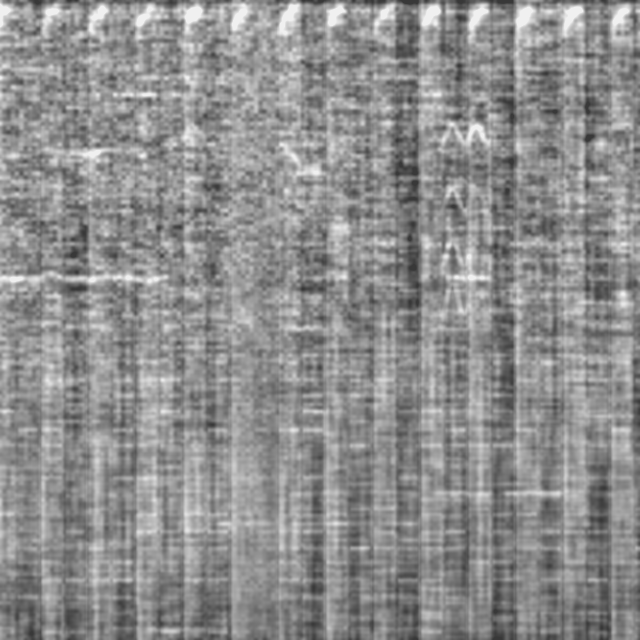
Reproduce this texture procedurally as a Shadertoy shader.

```glsl
// Draws a grey sound spectrogram: beat columns, tonal lines, wavering voices and grain.

const float BASE_GREY = 0.50;
const float BEAT = 0.0742;          // width of one beat
const float FIRST_BEAT = 0.0625;    // left edge of the first whole beat
const float GRAIN_CONTRAST = 0.25;
const float STREAK_CONTRAST = 0.25;
const float COLUMN_CONTRAST = 0.21;
const float NOTE_BRIGHTNESS = 0.27;
const float FINE_BRIGHTNESS = 0.15;
const float HOOK_BRIGHTNESS = 0.36;
const float VOICE_BRIGHTNESS = 0.27;
const float VOICE_WIDTH = 0.0068;
const float WAVER_PERIOD = 0.0375;
const float TAU = 6.2831853;

float hash(vec2 p) {
    vec3 q = fract(p.xyx * vec3(0.1031, 0.1030, 0.0973));
    q += dot(q, q.yzx + 33.33);
    return fract((q.x + q.y) * q.z);
}

float valueNoise(vec2 p) {
    vec2 i = floor(p), f = fract(p);
    f = f * f * (3.0 - 2.0 * f);
    return mix(mix(hash(i), hash(i + vec2(1, 0)), f.x),
               mix(hash(i + vec2(0, 1)), hash(i + vec2(1, 1)), f.x), f.y);
}

// Noise centred on zero
float ripple(vec2 p) {
    return valueNoise(p + 17.0) - 0.5;
}

float stroke(float d, float width) {
    return exp(-d * d / (width * width));
}

// Soft window that is 1 between a and b
float span(float a, float b, float x) {
    return smoothstep(a - 0.005, a + 0.005, x) * (1.0 - smoothstep(b - 0.005, b + 0.005, x));
}

// Horizontal notes in uneven rows; each row has a pitch strength, each slot a level
float notes(float slot, float depth, float rows, float width, float sparsity) {
    float s = depth * rows, row = floor(s);
    float centre = 0.35 + 0.3 * hash(vec2(row, rows));
    float pitch = 0.4 + 0.6 * hash(vec2(row, rows + 9.0));
    float level = pow(hash(vec2(floor(slot) + 50.0, row + rows)), sparsity);
    float f = fract(slot);
    float gate = smoothstep(0.0, 0.15, f) * (1.0 - smoothstep(0.83, 1.0, f));
    return stroke((fract(s) - centre) / rows, width) * level * pitch * gate;
}

// Bright arc rising from each beat at the top edge
float hook(float dx, float depth) {
    vec2 q = vec2((dx - 0.034) / 0.030, (depth - 0.056) / 0.046);
    float arc = stroke(length(q) - 0.95, 0.19);
    float body = 0.3 * stroke(length(q) - 0.65, 0.3);
    return (arc + body) * (1.0 - smoothstep(-0.5, 0.1, q.x)) * (1.0 - smoothstep(-0.6, 0.3, q.y));
}

float voices(float x, float depth) {
    float sum = 0.0;
    // Wavering harmonics
    for (int i = 0; i < 4; i++) {
        float n = float(i);
        float swing = 0.013 + 0.004 * n;
        float centre = 0.210 + 0.107 * n - 0.007 * n * n;
        float phase = TAU * (x - 0.707) / WAVER_PERIOD;
        float slope = swing * TAU / WAVER_PERIOD * sin(phase);
        float d = (depth - centre + swing * cos(phase)) / sqrt(1.0 + 0.6 * slope * slope);
        float fade = i == 0 ? 1.1 : mix(1.0, 0.3, smoothstep(0.72, 0.735, x));
        sum += stroke(d, VOICE_WIDTH) * span(0.69, 0.767, x) * fade * (1.0 - 0.12 * n);
    }
    // Falling glides and long held tones
    float drop = 0.028 * smoothstep(0.445, 0.48, x);
    float wobble = 0.004 * sin(x * 61.0) + 0.002 * sin(x * 143.0);
    for (int i = 0; i < 2; i++) {
        float n = float(i);
        float held = 0.35 + 0.8 * valueNoise(vec2(x * 45.0, n * 7.0));
        sum += stroke(depth - 0.235 - 0.065 * n - drop, 0.008) * span(0.443, 0.5, x) * (1.0 - 0.4 * n);
        sum += stroke(depth - 0.238 - 0.197 * n - wobble, 0.006) * span(-0.1, 0.23 + 0.05 * n, x) * held;
    }
    // Short peaked cry
    float peak = 0.200 + 0.8 * abs(x - 0.302);
    return sum + stroke(depth - peak, 0.009) * span(0.285, 0.322, x) * 0.8;
}

void mainImage(out vec4 fragColor, in vec2 fragCoord) {
    vec2 uv = fragCoord / iResolution.xy;
    float x = uv.x, depth = 1.0 - uv.y;
    float beats = (x - FIRST_BEAT) / BEAT;
    float phase = fract(beats);
    float low = smoothstep(0.3, 0.8, depth);
    float late = smoothstep(0.4, 0.65, x);
    float wash = span(0.36, 0.434, x);
    float clear = max(low, late);

    // Beat columns: bright attack, darker second half
    float attack = smoothstep(0.0, 0.08, phase) * exp(-2.4 * phase);
    float rest = smoothstep(0.46, 0.54, phase) * (1.0 - smoothstep(0.94, 1.0, phase));
    float restDepth = 0.03 + 0.08 * hash(vec2(floor(beats) + 30.0, 4.0));
    float grey = BASE_GREY + attack * mix(0.10, 0.17, low);
    grey -= rest * restDepth * (1.0 - 0.8 * wash) * mix(0.5, 1.0, clear);
    grey += 0.025 * wash - 0.015 * late + 0.035 * (1.0 - low);
    grey += 0.09 * ripple(vec2(x * 16.0, depth * 14.0));
    grey -= 0.07 * smoothstep(0.8, 1.0, depth);

    // Grain: round, flat and tall specks
    float grain = ripple(vec2(x * 150.0, depth * 155.0));
    grain += 0.6 * ripple(vec2(x * 85.0 + 3.0, depth * 110.0));
    grey += grain * GRAIN_CONTRAST * mix(1.0, 0.4, low) * mix(1.0, 0.75, late);

    // Sideways streaks, and upright streaks of two lengths
    float streak = ripple(vec2(x * 36.0, depth * 115.0)) + 0.4 * ripple(vec2(x * 13.0, depth * 140.0));
    grey += streak * STREAK_CONTRAST * mix(1.0, 0.6, low) * (1.0 - 0.5 * wash);
    float column = ripple(vec2(x * 120.0, depth * 5.0)) + 0.6 * ripple(vec2(x * 145.0, depth * 28.0));
    grey += column * COLUMN_CONTRAST * mix(0.6, 1.0, clear) * (1.0 - 0.5 * wash);

    // Tonal lines
    float clarity = mix(0.75, 1.0, clear) * (1.0 - 0.6 * wash) * (1.0 - 0.6 * attack);
    grey += NOTE_BRIGHTNESS * clarity * notes(beats * 2.0, depth, 38.0, 0.0044, 1.6);
    grey += FINE_BRIGHTNESS * clarity * notes(beats * 2.0 + 40.0, depth, 80.0, 0.0032, 1.3);
    grey += NOTE_BRIGHTNESS * clarity * notes(x * 9.0, depth, 24.0, 0.0042, 4.0);

    // Voices, top band with hooks, and the dark upper rim
    grey += VOICE_BRIGHTNESS * voices(x, depth);
    grey += 0.05 * span(0.012, 0.06, depth);
    grey += HOOK_BRIGHTNESS * hook(phase * BEAT, depth);
    grey -= 0.13 * (1.0 - smoothstep(0.003, 0.010, depth));

    fragColor = vec4(vec3(clamp(grey, 0.22, 0.94)), 1.0);
}
```
